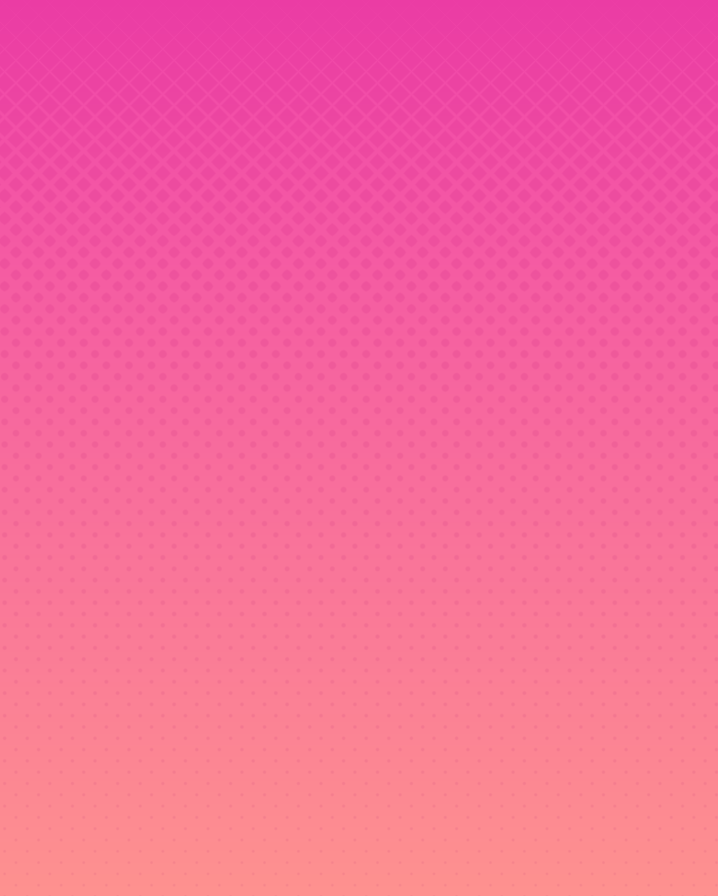
Write a WebGL 1 fragment shader that draws this background.

```glsl
precision mediump float;

uniform vec2 u_resolution;

#define PAPER_TOP vec3(0.945, 0.270, 0.670)
#define PAPER_BOTTOM vec3(0.995, 0.570, 0.560)
#define INK_TOP vec3(0.922, 0.235, 0.645)
#define INK_BOTTOM vec3(0.962, 0.525, 0.545)
#define DOT_PERIOD 0.02522
#define DOT_ORIGIN vec2(0.0178, 0.5417)
#define TOP_SIZE 1.06
#define SHRINK 2.0
#define SOFTNESS 0.13

// Distance from the nearest dot centre: 1 on the sides of its diamond cell.
// Roundness blends the diamond into a disc.
float dotDistance(vec2 point, float roundness) {
    vec2 lattice = vec2(point.x + point.y, point.x - point.y) / DOT_PERIOD;
    vec2 cell = 2.0 * abs(fract(lattice + 0.5) - 0.5);
    return mix(max(cell.x, cell.y), length(cell), roundness);
}

void main() {
    // Height units, so the lattice stays square
    vec2 point = gl_FragCoord.xy / u_resolution.y;
    float depth = 1.0 - point.y;

    // Vertical colour ramps
    vec3 paper = mix(PAPER_TOP, PAPER_BOTTOM, depth);
    vec3 ink = mix(INK_TOP, INK_BOTTOM, depth);

    // Halftone: joined diamonds above shrink to small round dots below
    float size = TOP_SIZE * exp(-SHRINK * depth);
    float roundness = smoothstep(0.1, 0.5, depth);
    float pixel = 2.0 / (DOT_PERIOD * u_resolution.y);
    float edge = max(SOFTNESS, pixel);
    float dist = dotDistance(point - DOT_ORIGIN, roundness);
    float coverage = 1.0 - smoothstep(size - edge, size + edge, dist);

    gl_FragColor = vec4(mix(paper, ink, coverage), 1.0);
}
```
